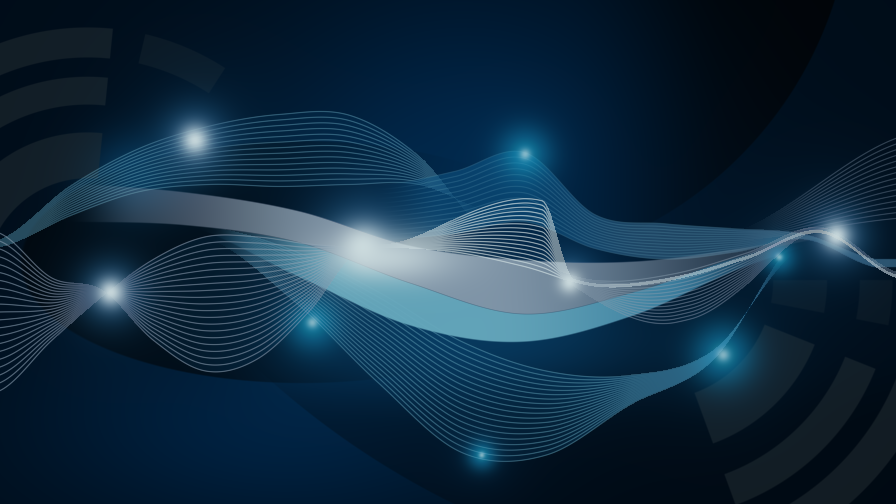
Give the GLSL for this background, as a WebGL 2 fragment shader.

```glsl
#version 300 es
precision highp float;
// Flowing ribbons, line sheets and glowing nodes on deep navy.
uniform vec2 u_resolution;
out vec4 fragColor;

const vec3 NAVY = vec3(0, .075, .15), BLACK = vec3(.002, .015, .03);
const vec3 BLUE = vec3(0, .17, .33), AZURE = vec3(.05, .33, .52);
const vec3 CYAN = vec3(.08, .58, .74), ICE = vec3(.4, .66, .74);
const vec3 MIST = vec3(.52, .6, .67), WHITE = vec3(.8, .86, .87);
const vec3 SMOKE = vec3(.13, .17, .19);
const float LINE = .0024;
// Edge heights in percent, evenly spaced along a span
const float PALE_TOP[] = float[](63.4, 61.8, 58.1, 51.2, 48.4, 48.1, 50.9, 54.9);
const float PALE_MID[] = float[](56., 55.3, 51.9, 43.8, 37.7, 42.1, 49.5, 53.7);
const float PALE_LOW[] = float[](56., 55.2, 45.1, 35.4, 32.2, 37.5, 47.2, 53.5);
const float CREST_TOP[] = float[](63.4, 66., 69.7, 57.4, 55.6, 54.6, 53.5, 48.6);
const float CREST_LOW[] = float[](52.5, 53.7, 56., 50.7, 48.6, 50., 52.5, 47.);
const float ARC_TOP[] = float[](52.5, 63., 70.6, 75., 77.3, 77.1, 68.8, 53.7);
const float ARC_LOW[] = float[](51., 57.2, 62., 63.4, 63., 63.4, 63.4, 58.);
const float DIP_TOP[] = float[](54.9, 50.2, 42.1, 32.2, 26.4, 25.5, 30.6, 50.2);
const float DIP_LOW[] = float[](52.5, 40.3, 24.1, 10.2, 9.7, 19.7, 28.7, 52.5);
const float FAN_A[] = float[](53.7, 44.9, 42.4, 32.4, 26.4, 28.7, 38., 50.5);
const float FAN_B[] = float[](22.5, 32.4, 41.2, 48.6, 53., 53., 51.6, 50.9);
const float WAVE[] = float[](50.9, 50.2, 47.2, 43.1, 44.4, 48.6, 53.7, 44.9);
// Nodes: x, y, radius; five white, then five cyan
const vec3 NODES[] = vec3[](vec3(.387, .722, .07), vec3(.22, .42, .065),
  vec3(.72, .51, .1), vec3(1.66, .532, .065), vec3(1.13, .44, .055),
  vec3(1.042, .694, .055), vec3(.62, .36, .055), vec3(.956, .097, .03),
  vec3(1.435, .296, .065), vec3(1.546, .49, .035));
const vec2 BANDS[] = vec2[](vec2(.238, .345), vec2(.41, .475), vec2(.52, .59));

vec2 p;   // canvas position
float px; // pixel size
vec3 col;

void tint(vec3 c, float a) { col = mix(col, c, a); }
void glow(vec3 c, float a) { tint(max(col, c), a); }

// Catmull-Rom curve through eight heights
float curve(float x0, float x1, float k[8]) {
  float s = clamp((p.x - x0) / (x1 - x0), 0., 1.) * 7.;
  int i = min(int(s), 6);
  float f = s - float(i), a = k[max(i - 1, 0)], b = k[i], c = k[i + 1], d = k[min(i + 2, 7)];
  return .01 * (b + .5 * f * (c - a + f * (2.*a - 5.*b + 4.*c - d + f * (3.*(b - c) + d - a))));
}

// Position between two edges, and true thickness
vec2 sheet(float a, float b) {
  float gap = b - a;
  if (abs(gap) < 1e-4) gap = 1e-4;
  float v = (p.y - a) / gap;
  float slope = mix(dFdx(a), dFdx(b), clamp(v, 0., 1.)) / px;
  return vec2(v, abs(gap) * inversesqrt(1. + slope * slope));
}
vec2 weave(float x0, float x1, float lo[8], float hi[8]) {
  return sheet(curve(x0, x1, lo), curve(x0, x1, hi));
}
float fill(vec2 s) { return smoothstep(-px, px, min(s.x, 1. - s.x) * s.y); }
float lines(vec2 s, float n) {
  float gap = s.y / n, r = max(LINE, px);
  float d = abs(fract(s.x * n + .5) - .5) * gap;
  float m = (1. - smoothstep(0., r, d)) * LINE / r;
  m = mix(min(.8, LINE / max(gap, 1e-5)), m, smoothstep(1., 2.5, gap / px));
  return m * step(abs(s.x - .5), .5 + .5 / n);
}
float window(float a, float b, float soft) {
  return smoothstep(a, a + soft, p.x) * (1. - smoothstep(b - soft, b, p.x));
}
float blob(float x, float y, float w, float h) {
  vec2 d = (p - vec2(x, y)) / vec2(w, h);
  return exp(-dot(d, d));
}
float disc(vec2 d, float r) { return 1. - smoothstep(-px, px, length(d) - r); }

// Concentric bands between two clockwise angles
float rings(vec2 d, float size, float a0, float a1, int first) {
  float r = length(d) / size, a = atan(d.x, d.y), e = px / max(r, .05), m = 0.;
  for (int i = first; i < 3; i++)
    m += smoothstep(-px, px, min(r - BANDS[i].x, BANDS[i].y - r));
  return m * smoothstep(-e, e, min(a - a0, a1 - a));
}

void main() {
  px = 1. / u_resolution.y;
  p = gl_FragCoord.xy * px;
  float x = p.x;
  // Backdrop
  col = mix(BLACK, NAVY, .55);
  tint(BLACK, disc(p - vec2(.926, 1.231), .766) * smoothstep(1.1, 1.45, x));
  tint(BLUE, .75 * blob(.92, .68, .42, .36));
  tint(BLUE, .65 * blob(.55, .15, .5, .22));
  tint(BLACK, .35 * disc(p - vec2(1.62, 1.463), 1.63) * smoothstep(.32, .15, p.y));
  float oval = disc((p - vec2(.6, .48)) * vec2(.43, 1), .24);
  tint(BLACK, .75 * oval * (1. - smoothstep(.3, 1., x)));
  tint(AZURE, .5 * blob(.95, .33, .34, .12));
  tint(AZURE, .6 * blob(.27, .65, .1, .08));
  // Smoky rings
  vec2 l = p - vec2(.174, .444), r = p - vec2(1.296, .444);
  float smoke = rings(l, .85, -1.5, .1, 0) + .6 * rings(l, .85, .23, .575, 2);
  smoke += rings(r, 1., 1.95, 2.79, 0) + .5 * rings(r, 1., 1.57, 1.76, 0);
  tint(SMOKE, .55 * smoke);
  // Arched and dipping sheets
  vec2 s = weave(0., .972, ARC_LOW, ARC_TOP);
  float show = window(-.1, .97, .12);
  tint(AZURE, .12 * show * fill(s));
  tint(ICE, .45 * show * lines(s, 13.));
  s = weave(.417, 1.583, DIP_LOW, DIP_TOP);
  show = window(.42, 1.58, .1);
  tint(AZURE, show * fill(s) * (.15 + .45 * smoothstep(1., 1.4, x)));
  tint(ICE, .45 * show * lines(s, 18.));
  // Blue crest
  s = weave(.764, 1.736, CREST_LOW, CREST_TOP);
  show = window(.74, 1.9, .14);
  tint(mix(AZURE, MIST, .35 * smoothstep(1.05, 1.3, x)), .55 * show * fill(s));
  tint(ICE, .22 * show * lines(s, 12.));
  // Two-tone ribbon
  show = smoothstep(.12, .72, x) * (1. - smoothstep(.95, 1.6, x));
  s = weave(.148, 1.704, PALE_LOW, PALE_MID);
  tint(mix(AZURE, ICE, .3 + .7 * show), .95 * fill(s) * window(.38, 1.62, .3));
  s = weave(.148, 1.704, PALE_MID, PALE_TOP);
  tint(MIST, fill(s) * (.2 * window(.13, 1.7, .15) + .75 * show));
  // Fan, steep wave, tail and spray
  s = weave(0., .713, FAN_A, FAN_B);
  tint(AZURE, .15 * fill(s) * window(.2, .72, .1));
  tint(MIST, .6 * lines(s, 20.) * window(-.1, .73, .08));
  float base = curve(.741, 1.778, WAVE);
  float bump = smoothstep(.75, 1.085, x) * (1. - smoothstep(1.075, 1.14, x));
  s = sheet(base, base + .006 + .135 * bump);
  tint(WHITE, .7 * lines(s, 16.) * window(.74, 1.9, .08));
  s = sheet(base - .085 * window(1.09, 1.62, .25), base + .012);
  tint(MIST, .5 * lines(s, 14.) * window(1.09, 1.9, .04));
  float lift = smoothstep(1.4, 1.85, x);
  s = sheet(.52 + .05 * lift, .53 + .21 * lift);
  tint(MIST, .35 * lines(s, 14.) * smoothstep(1.45, 1.65, x));
  // Glowing nodes
  for (int i = 0; i < 10; i++) {
    float d = length(p - NODES[i].xy) / NODES[i].z, w = i < 5 ? 1. : 0.;
    glow(mix(CYAN, mix(AZURE, MIST, .35), w), .75 * exp(-1.3 * d * d));
    glow(AZURE, .5 * exp(-.9 * d));
    glow(WHITE, mix(.6, .95, w) * exp(-d * d * mix(25., 6., w)));
  }
  glow(WHITE, .8 * blob(.77, .49, .13, .05));
  fragColor = vec4(col, 1);
}
```
